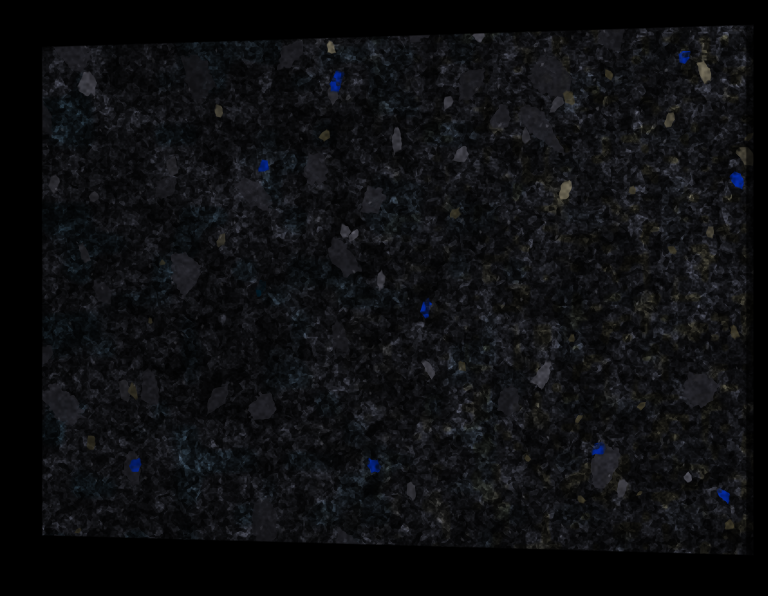
Give the GLSL for this texture, as a Shadertoy shader.

```glsl
// Dark polished granite slab with pale, tan and blue crystals on black

float hash(vec2 p) {
    return fract(sin(dot(p, vec2(127.1, 311.7))) * 43758.5453);
}

vec2 hash2(vec2 p) {
    return vec2(hash(p), hash(p + 57.3));
}

float noise(vec2 p) {
    vec2 i = floor(p), f = fract(p);
    f = f * f * (3.0 - 2.0 * f);
    return mix(mix(hash(i), hash(i + vec2(1, 0)), f.x),
               mix(hash(i + vec2(0, 1)), hash(i + vec2(1, 1)), f.x), f.y);
}

// Random tone per Voronoi grain, blended softly at the grain borders
float grains(vec2 p, float sharpness) {
    vec2 cell = floor(p);
    float tone = 0.0, total = 0.0;
    for (int y = -1; y <= 1; y++)
    for (int x = -1; x <= 1; x++) {
        vec2 id = cell + vec2(x, y);
        float w = exp(-sharpness * length(id + hash2(id) - p));
        tone += w * hash(id + 19.7);
        total += w;
    }
    return tone / total - 0.5;
}

// Scattered angular flakes: x = coverage, y = random value of the flake
vec2 flakes(vec2 p, float size, float density, float radius, float seed) {
    vec2 cell = floor(p / size);
    float blur = 1.0 / iResolution.y;
    vec2 result = vec2(0.0);
    for (int y = -1; y <= 1; y++)
    for (int x = -1; x <= 1; x++) {
        vec2 id = cell + vec2(x, y);
        vec2 key = id + seed;
        if (hash(key + 3.1) > density) continue;
        vec2 d = p - (id + hash2(key)) * size;
        float turn = 1.57 + 1.6 * (hash(key + 8.4) - 0.5);
        d = mat2(cos(turn), -sin(turn), sin(turn), cos(turn)) * d;
        d.x *= mix(0.6, 1.0, hash(key + 5.6));
        d.y *= mix(1.0, 1.5, hash(key + 6.2));
        // Polygon with uneven sides and a slightly ragged outline
        float dist = 0.0;
        for (int k = 0; k < 6; k++) {
            float a = 1.047 * (float(k) + 0.6 * hash(key + float(k) * 2.3));
            dist = max(dist, dot(d, vec2(cos(a), sin(a))) * mix(0.85, 1.35, hash(key - float(k))));
        }
        float r = radius * mix(0.5, 1.0, hash(key + 11.9));
        dist += 0.35 * r * (noise(p * 170.0 + seed) - 0.5);
        float mask = 1.0 - smoothstep(-blur, blur, dist - r);
        if (mask > result.x) result = vec2(mask, hash(key + 14.2));
    }
    return result;
}

void mainImage(out vec4 fragColor, in vec2 fragCoord) {
    vec2 uv = fragCoord / iResolution.xy;
    vec2 p = fragCoord / iResolution.y;
    float px = 1.0 / iResolution.y;

    // Mineral ground: log-normal tone from grains of several sizes
    vec2 warped = p + 0.007 * (vec2(noise(p * 85.0), noise(p * 85.0 + 41.0)) - 0.5);
    float z = 1.5 * grains(warped * 30.0, 30.0)
            + 1.9 * grains(warped * 72.0 + 13.0, 22.0)
            + 2.4 * grains(warped * 150.0 + 29.0, 14.0)
            + 1.5 * (noise(p * 330.0) - 0.5)
            + 1.0 * (noise(p * 9.0 + 5.0) - 0.5);
    float light = mix(0.84, 1.12, smoothstep(0.1, 0.9, uv.x + 0.25 * (uv.y - 0.5)));
    vec3 color = vec3(0.94, 0.97, 1.13) * 0.058 * exp(0.55 * z);

    // Faint teal patches on the left, warm dust on the right
    color *= mix(vec3(1), vec3(0.75, 1.05, 1.1), smoothstep(0.55, 0.8, noise(p * 22.0 + 70.0)) * (1.0 - uv.x));
    float warm = smoothstep(0.55, 0.85, noise(p * 60.0 + 90.0)) * smoothstep(0.3, 0.8, uv.x);
    color *= mix(vec3(1), vec3(1.2, 1.13, 0.8), warm);

    // Large muted grey crystals
    float mottle = 0.75 + 0.5 * noise(p * 190.0);
    vec2 grey = flakes(p, 0.1, 0.22, 0.032, 21.0);
    color = mix(color, vec3(0.15, 0.15, 0.175) * mottle * mix(0.6, 1.1, grey.y), 0.75 * grey.x);

    // Small pale and tan crystals
    vec2 pale = flakes(p, 0.065, 0.1, 0.015, 47.0);
    vec3 paleColor = mix(vec3(0.25, 0.25, 0.28), vec3(0.36, 0.34, 0.28), step(0.65, pale.y));
    color = mix(color, paleColor * mottle * mix(0.65, 1.15, fract(pale.y * 7.0)), 0.85 * pale.x);
    vec2 tan_ = flakes(p, 0.045, 0.09 * smoothstep(0.3, 0.8, uv.x), 0.009, 83.0);
    color = mix(color, vec3(0.25, 0.23, 0.16) * mottle, 0.7 * tan_.x);

    // Rare blue glints and dim teal ones
    vec2 blue = flakes(p, 0.13, 0.13, 0.014, 119.0);
    vec3 blueColor = blue.y > 0.5 ? vec3(0.01, 0.13, 0.5) : vec3(0.01, 0.1, 0.15);
    float glint = smoothstep(0.25, 0.55, noise(p * 120.0 + 33.0));
    color = mix(color, blueColor * mottle, blue.x * mix(0.3, 1.0, glint));

    // Tiny sparks
    vec2 spark = flakes(p, 0.016, 0.12, 0.0028, 151.0);
    color += vec3(0.14, 0.14, 0.15) * spark.x * spark.y;
    color *= light;

    // Slab outline in perspective, with a dark side face at the right
    float along = (uv.x - 0.055) / 0.92;
    float top = mix(0.921, 0.958, along), bottom = mix(0.102, 0.069, along);
    float inside = min(min(uv.x - 0.055, 0.981 - uv.x) * iResolution.x / iResolution.y,
                       min(top - uv.y, uv.y - bottom));
    color *= mix(1.0, 0.35, smoothstep(0.970, 0.973, uv.x));
    color *= smoothstep(-px, px, inside);

    fragColor = vec4(color, 1.0);
}
```
